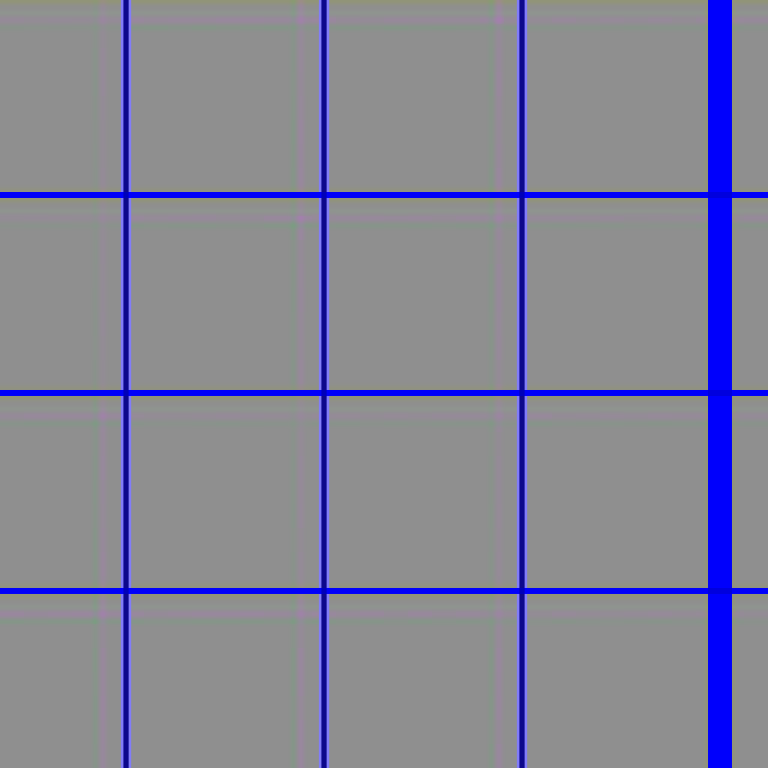
Give the GLSL for this pattern, as a WebGL 1 fragment shader.

```glsl
precision highp float;
// A grey ground ruled by a square blue grid: thin horizontals, dark verticals
// with pale edges, and a solid bar on every fourth vertical. Signed distances
// to the nearest rule draw the lines and the faint colour ringing beside them.

uniform vec2 u_resolution;

float hash(vec2 p) {
    vec3 q = fract(vec3(p.xyx) * 0.1031);
    q += dot(q, q.yzx + 33.33);
    return fract((q.x + q.y) * q.z);
}

// Antialiased stripe of the given half width.
float stripe(float d, float halfWidth, float pixel) {
    return clamp((halfWidth - abs(d)) / pixel + 0.5, 0.0, 1.0);
}

float bump(float x, float centre, float width) {
    float t = (x - centre) / width;
    return exp(-t * t);
}

// Pink and green fringes at a distance t to one side of a rule.
vec3 ringing(float t) {
    return vec3(0.030, -0.022, 0.045) * bump(t, 0.030, 0.005)
         + vec3(-0.030, 0.020, -0.020) * bump(t, 0.040, 0.004);
}

void main() {
    vec2 uv = gl_FragCoord.xy / u_resolution;
    vec2 pixel = 1.0 / u_resolution;
    float pitch = 0.2578;

    // Nearest rule in each direction: its index and signed distance.
    vec2 grid = (uv - vec2(0.1641, 0.2305)) / pitch;
    vec2 index = floor(grid + 0.5);
    vec2 d = (grid - index) * pitch;
    float isBar = step(2.5, mod(index.x, 4.0));

    // Ground with faint, uneven ringing left of and below the rules.
    vec3 color = vec3(0.56);
    float wear = 0.6 + 0.5 * hash(floor(grid) + 17.0);
    float patchy = 0.7 + 0.6 * hash(floor(uv * 32.0));
    color += wear * patchy * ringing(-d.x) * (1.0 - isBar);
    color += wear * patchy * ringing(-d.y);
    color.g += 0.02 * bump(-d.y, 0.021, 0.004);

    // Olive halo along the saturated blue.
    float halo = bump(abs(d.y), 0.005, 0.005) * (d.y < 0.0 ? 1.0 : 0.6);
    halo = max(halo, isBar * bump(abs(d.x), 0.016, 0.004));
    color += halo * vec3(0.01, 0.02, -0.09);

    // Rules: pale edges, horizontals, dark cores, then the bar.
    float thin = 1.0 - isBar;
    float core = thin * stripe(d.x, 0.0034, pixel.x);
    float edge = thin * stripe(d.x, 0.0067, pixel.x);
    float across = stripe(d.y, 0.0039, pixel.y);
    float bar = isBar * stripe(d.x, 0.0156, pixel.x);
    color = mix(color, vec3(0.51, 0.49, 0.98), edge);
    color = mix(color, vec3(0.05, 0.03, 0.55), core);
    color = mix(color, vec3(0.0, 0.0, 0.98 - 0.25 * core), across);
    color = mix(color, vec3(0.0, 0.0, 0.99 - 0.12 * across), bar);

    gl_FragColor = vec4(color, 1.0);
}
```
